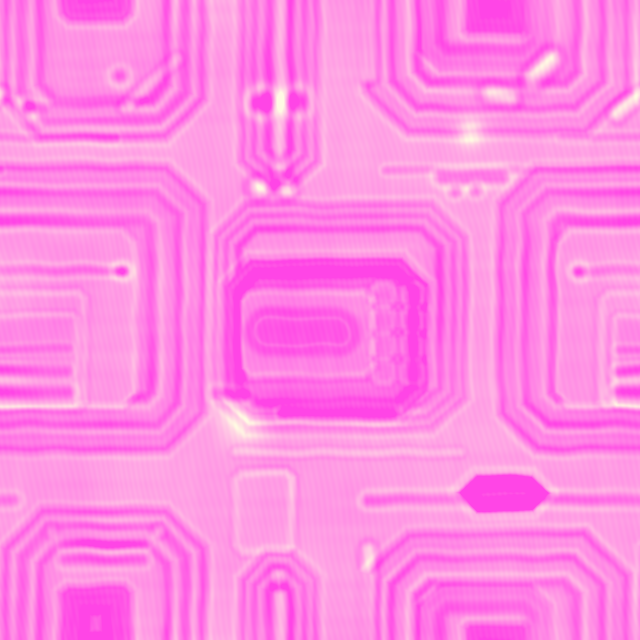
Give the GLSL for this texture, as a three.js fragment shader.

```glsl
// Seamless pink machine plating: chamfered nested panels, pipes, slots and glints.
// Each part adds to one tone by its wrapped distance; the tone sets the green channel.
// The tile is 100 units wide; boxes are given as left, bottom, right, top.
varying vec2 vUv;

const float TILE = 100.0;
const float STREET = 0.62;  // tone between the panels
const float GROOVE = -0.21; // depth of the panel grooves
const float LIP = 0.55;     // bevel beside each groove
const float RIM = 0.07;     // shading inside panel edges
const float WARP = 0.5;     // waviness of the lines
const float HATCH = 0.013;  // fine weave
const float STAIN = 0.12;   // cloudy wear and streaks
const vec3 SHADE = vec3(1.0, 0.27, 0.90);
const vec3 GLINT = vec3(1.0, 0.98, 0.89);

vec2 P;
float tone, wear;

float hash(vec2 c) { return fract(sin(dot(c, vec2(127.1, 311.7))) * 4375.85); }

// Value noise repeating after n cells
float noise(vec2 uv, vec2 n) {
  vec2 x = uv * n, f = fract(x), a = mod(floor(x), n), b = mod(a + 1.0, n);
  f = f * f * (3.0 - 2.0 * f);
  return mix(mix(hash(a), hash(vec2(b.x, a.y)), f.x),
             mix(hash(vec2(a.x, b.y)), hash(b), f.x), f.y);
}

vec2 wrapped(vec2 c) { return mod(P - c + TILE * 0.5, TILE) - TILE * 0.5; }
float bump(float d, float w) { return exp(-d * d / (w * w)); }

float chamferBox(float l, float b, float r, float t, float corner) {
  vec2 q = abs(wrapped(vec2(l + r, b + t) * 0.5)) - vec2(r - l, t - b) * 0.5;
  return max(max(q.x, q.y), (q.x + q.y + corner) * 0.7071);
}

float segment(vec2 a, vec2 b) {
  vec2 p = wrapped((a + b) * 0.5), h = (b - a) * 0.5;
  return length(p - h * clamp(dot(p, h) / dot(h, h), -1.0, 1.0));
}

// Line with an opposite lip outside; stronger lines are wider
void groove(float d, float gain) {
  float w = 0.3 + 2.6 * abs(gain);
  tone += gain * wear * (bump(d, w) - LIP * bump(d - 1.8 * w, w * 0.7));
}

void ring(float l, float b, float r, float t, float corner, float gain) {
  groove(chamferBox(l, b, r, t, corner), gain);
}

void bar(float x0, float y0, float x1, float y1, float gain) {
  groove(segment(vec2(x0, y0), vec2(x1, y1)), gain);
}

void knob(float x, float y, float gain) { groove(length(wrapped(vec2(x, y))), gain); }
void glow(float x, float y, float size) { tone += 0.36 * bump(length(wrapped(vec2(x, y))), size); }

// Rippled fill with three grooves, each a step further in
void panel(float l, float b, float r, float t, float corner, float level, float inset) {
  float d = chamferBox(l, b, r, t, corner), depth = min(d, 0.0);
  float fill = level + 0.03 * sin(d * 3.6) * exp(depth * 0.15) - RIM * exp(depth * 0.2);
  tone = mix(tone, fill, 1.0 - smoothstep(-0.4, 0.4, d));
  for (float i = 0.0; i < 3.0; i++) groove(d + inset * i, GROOVE * (0.65 + 0.15 * i));
}

// Fill with a light outline
void plate(float l, float b, float r, float t, float corner, float level) {
  float d = chamferBox(l, b, r, t, corner);
  tone = mix(tone, level, 1.0 - smoothstep(-0.4, 0.4, d));
  groove(d, 0.1);
}

void leftPanels() {
  // Tall panel over the bottom edge
  panel(0.5, -21.5, 31.9, 20.3, 6.0, 0.58, 2.9);
  bar(-12.0, 78.5, 18.0, 78.5, -0.1);
  panel(9.8, -2.9, 20.2, 8.2, 1.0, 0.42, 1.7);
  for (float i = 0.0; i < 2.0; i++) {
    bar(10.2, 15.4 - 2.9 * i, 22.4, 15.4 - 2.9 * i, -0.2);
    knob(8.1 + 16.6 * i, 17.0, 0.16);
  }
  bar(4.5, 83.1, 19.5, 83.1, -0.14);
  bar(19.5, 83.1, 28.0, 90.9, 0.14);
  knob(4.4, 83.1, -0.25);
  knob(18.9, 88.0, -0.25);
  // Wide panel over the left edge
  panel(-21.9, 29.7, 31.9, 74.0, 5.8, 0.57, 4.2);
  plate(-13.0, 36.8, 21.0, 64.0, 2.0, 0.60);
  bar(-9.5, 57.7, 19.0, 57.7, -0.14);
  for (float x = -9.5; x < 20.0; x += 28.5) knob(x, 57.7, -0.22);
  ring(-6.0, 36.5, 13.0, 54.2, 1.0, 0.1);
  plate(-4.0, 36.8, 11.8, 50.5, 0.5, 0.54);
  for (float i = 0.0; i < 3.0; i++) bar(-3.5, 45.5 - 3.4 * i, 10.5, 45.5 - 3.4 * i, -0.1 - 0.06 * i);
}

void rightPanel() {
  panel(57.3, -20.8, 98.0, 16.7, 6.5, 0.59, 4.0);
  panel(66.0, -10.5, 85.8, 8.0, 3.0, 0.59, 1.5);
  panel(72.9, -5.2, 82.0, 2.3, 0.5, 0.40, 1.6);
  bar(57.6, -12.0, 57.6, 14.0, 0.2);
  bar(83.3, 87.6, 86.2, 90.9, 0.32);
  bar(76.8, 85.4, 79.7, 84.4, 0.28);
  bar(96.5, 82.0, 100.0, 85.5, 0.2);
  glow(73.6, 79.4, 2.2);
}

void centrePanel() {
  panel(33.6, 33.0, 72.5, 68.0, 5.0, 0.61, 1.9);
  panel(35.2, 35.0, 66.8, 59.5, 4.0, 0.47, 1.2);
  plate(37.8, 41.4, 58.0, 54.4, 1.2, 0.52);
  float slot = segment(vec2(42.0, 48.2), vec2(52.5, 48.2));
  tone += 0.09 * bump(slot - 2.1, 0.35) - 0.17 * (1.0 - smoothstep(3.0, 4.6, slot));
  for (float i = 0.0; i < 8.0; i++) {
    float x = 58.3 + 4.6 * mod(i, 2.0), y = 40.3 + 4.0 * floor(i * 0.5);
    ring(x, y, x + 3.2, y + 3.2, 0.8, 0.08);
  }
  bar(44.3, 35.5, 61.2, 35.5, -0.2);
  bar(33.8, 38.6, 38.0, 38.2, -0.18);
  glow(37.8, 34.2, 3.6);
}

void pipesAndRails() {
  ring(37.0, 14.0, 45.5, 26.0, 1.0, 0.12);
  bar(37.0, 29.3, 72.0, 29.3, 0.1);
  panel(37.8, -29.0, 49.5, 13.5, 4.0, 0.57, 2.0);
  bar(43.8, -27.0, 43.8, 7.0, 0.2);
  for (float i = 0.0; i < 2.0; i++) {
    knob(40.5 + 4.4 * i, 70.7, 0.3);
    knob(41.0 + 5.5 * i, 84.0, -0.4);
    knob(71.0 + 3.3 * i, 70.2, -0.2);
  }
  knob(43.6, 9.9, 0.22);
  bar(57.5, 21.9, 102.0, 21.9, -0.2);
  panel(71.6, 20.0, 86.0, 25.7, 3.0, 0.38, 0.8);
  bar(60.5, 73.3, 100.0, 73.3, -0.1);
  bar(69.0, 72.2, 78.5, 72.2, -0.22);
}

void main() {
  vec2 uv = vUv;
  P = uv * TILE + WARP * (vec2(noise(uv, vec2(24.0)), noise(uv + 0.37, vec2(24.0))) - 0.5);
  wear = 0.6 + 0.8 * noise(uv, vec2(12.0));
  tone = STREET;
  leftPanels(); rightPanel(); centrePanel(); pipesAndRails();
  // Clouds, streaks along both axes, then weave
  float streaks = noise(uv, vec2(70.0, 9.0)) + noise(uv, vec2(9.0, 70.0));
  tone += STAIN * (0.6 * noise(uv, vec2(9.0)) + 0.3 * streaks - 0.6);
  tone += HATCH * sin(6.2832 * (uv.x * 110.0 + uv.y * 24.0 + 2.0 * noise(uv, vec2(8.0))));
  gl_FragColor = vec4(mix(SHADE, GLINT, clamp((tone - SHADE.g) / (GLINT.g - SHADE.g), 0.0, 1.0)), 1.0);
}
```
